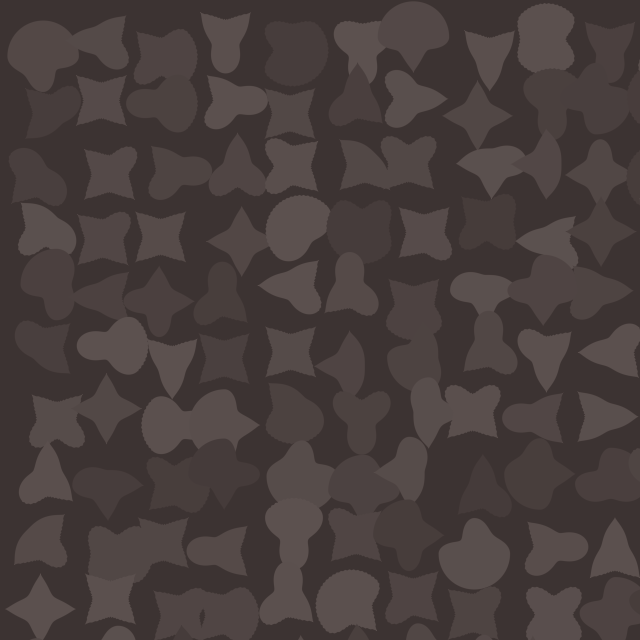
A WebGL 2 fragment shader for this pattern:

```glsl
#version 300 es
precision highp float;
// Scattered soft and spiky blobs in warm greys on a dark ground.

#define CELLS 10.3        // grid cells across the canvas
#define MARGIN 0.24       // empty strip at the left and top, in cells
#define RADIUS 0.575      // reach of a blob tip, in cells
#define JITTER 0.36       // spread of blob centres, in cells
#define CUSP 0.72         // lower values give thinner sharp tips
#define TEETH 13.0        // serrations along an edge between diagonal tips
#define TOOTH 0.024       // serration height relative to the radius
#define GROUND vec3(0.237, 0.200, 0.195)
#define DIM vec3(0.270, 0.230, 0.226)
#define BRIGHT vec3(0.362, 0.320, 0.312)

uniform vec2 u_resolution;
out vec4 outColor;

const float PI = 3.14159265;

float hash(vec2 id, float salt) {
    vec3 q = fract(vec3(id, salt) * vec3(0.1031, 0.1030, 0.0973) + 0.137);
    q += dot(q, q.yzx + 33.33);
    return fract((q.x + q.y) * q.z);
}

// Tips are sharp or round; each blob has its own liking for either.
bool isSharp(vec2 id, int tip) {
    return hash(id, 20.0 + float(tip)) < hash(id, 3.0);
}

// Gaps between neighbouring tips, in eighths of a turn.
vec4 tipGaps(float kind) {
    if (kind < 0.45) return vec4(2.0);
    if (kind < 0.72) return vec4(2.0, 2.0, 4.0, 0.0);
    return vec4(3.0, 2.0, 3.0, 0.0);
}

// Distance from blob centre to outline in the direction of an angle.
float outline(vec2 id, float angle) {
    float kind = hash(id, 1.0);
    float turn = floor(hash(id, 2.0) * 8.0);
    if (kind >= 0.72) turn = 2.0 * floor(turn * 0.5);
    vec4 gaps = tipGaps(kind);

    // Find the edge that holds this angle.
    float along = mod(angle * 4.0 / PI - turn, 8.0);
    float start = 0.0;
    int tip = 0;
    for (int i = 0; i < 3; i++) {
        if (along < start + gaps[i]) break;
        start += gaps[i];
        tip = i + 1;
    }
    float gap = max(gaps[tip], 1.0);
    float t = clamp((along - start) / gap, 0.0, 1.0);
    int nextTip = start + gap > 7.5 ? 0 : tip + 1;
    bool sharpA = isSharp(id, tip);
    bool sharpB = isSharp(id, nextTip);

    // Choose how deeply the edge dips between its tips.
    float pick = hash(id, 40.0 + float(tip));
    float dip = gap > 2.5 ? 0.57 : pick < 0.45 ? 0.0 : pick < 0.65 ? 0.25 : 0.46;
    if (sharpA || sharpB) dip = max(dip, sharpA && sharpB ? 0.49 : 0.42);

    bool sharpHere = t < 0.5 ? sharpA : sharpB;
    float bend = pow(max(sin(PI * t), 0.0), sharpHere ? CUSP : 2.0);
    float reach = 1.0 - dip * bend;

    // Edges between two diagonal tips are finely serrated.
    bool diagonal = mod(turn + start, 2.0) > 0.5 && gap < 2.5;
    if (diagonal) reach += TOOTH * (abs(fract(t * TEETH) - 0.5) * 2.0 - 0.5);
    return RADIUS * reach;
}

// Antialiased coverage of one blob.
float blob(vec2 id, vec2 p, float pixel) {
    float dist = length(p);
    if (dist > RADIUS * 1.1) return 0.0;
    float angle = atan(p.y, p.x);
    float step_ = 0.01;
    float slope = (outline(id, angle + step_) - outline(id, angle - step_)) / (2.0 * step_);
    float steep = slope / max(dist, 0.1);
    float edge = (outline(id, angle) - dist) / sqrt(1.0 + steep * steep);
    return smoothstep(-0.7 * pixel, 0.7 * pixel, edge);
}

void main() {
    vec2 uv = gl_FragCoord.xy / u_resolution.y;
    vec2 p = vec2(uv.x, 1.0 - uv.y) * CELLS - MARGIN;
    float pixel = CELLS / u_resolution.y;
    vec2 cell = floor(p);
    vec3 color = GROUND;

    // Paint neighbouring blobs in reading order.
    for (int y = -1; y <= 1; y++) {
        for (int x = -1; x <= 1; x++) {
            vec2 id = cell + vec2(x, y);
            if (min(id.x, id.y) < 0.0) continue;
            vec2 shift = (vec2(hash(id, 5.0), hash(id, 6.0)) - 0.5) * JITTER;
            vec2 local = p - id - 0.5 - shift;
            vec3 shade = mix(DIM, BRIGHT, hash(id, 7.0));
            color = mix(color, shade, blob(id, local, pixel));
        }
    }
    outColor = vec4(color, 1.0);
}
```
